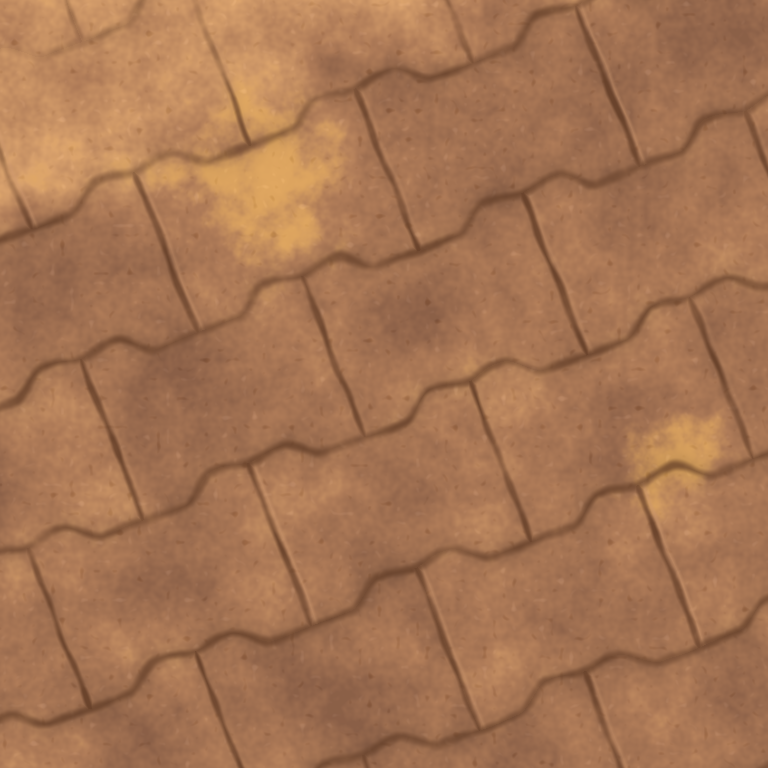
Reproduce this texture procedurally as a WebGL 1 fragment shader.

```glsl
precision highp float;

uniform vec2 u_resolution;

// Lattice: a joint top, the step along a course and the step to the next course
const vec2 ORIGIN = vec2(0.3255, 0.3906);
const vec2 ALONG = vec2(0.2878, 0.1081);
const vec2 ACROSS = vec2(0.0742, -0.1901);
const float STAGGER = 0.5;

// Edge profile, in course heights
const float CREST = -0.065;
const float TROUGH = 0.078;
const float CREST_SAG = 0.035;

// Line widths and irregularity, in canvas units
const float BED_WIDTH = 0.0046;
const float JOINT_WIDTH = 0.0034;
const float BED_BLUR = 0.0046;
const float JOINT_BLUR = 0.0030;
const float WOBBLE = 0.004;

// Centres of the sunlit and the stained area
const vec2 GLOW = vec2(0.34, 0.76);
const vec2 STAIN = vec2(0.86, 0.41);

const vec3 DARK_CLAY = vec3(0.545, 0.375, 0.28);
const vec3 CLAY = vec3(0.69, 0.485, 0.345);
const vec3 PALE_CLAY = vec3(0.86, 0.64, 0.43);
const vec3 GOLD = vec3(0.89, 0.665, 0.37);
const vec3 GROOVE = vec3(0.40, 0.25, 0.16);
const vec3 RIM = vec3(0.84, 0.62, 0.45);

float hash(vec2 c) {
  return fract(sin(dot(c, vec2(127.1, 311.7))) * 43758.5);
}

vec2 gradient(vec2 c) {
  float angle = 6.2832 * hash(c);
  return vec2(cos(angle), sin(angle));
}

float gradientNoise(vec2 p) {
  vec2 i = floor(p), f = fract(p);
  vec2 w = f * f * f * (f * (f * 6.0 - 15.0) + 10.0);
  vec2 e = vec2(0.0, 1.0);
  float low = mix(dot(gradient(i), f), dot(gradient(i + e.yx), f - e.yx), w.x);
  float high = mix(dot(gradient(i + e.xy), f - e.xy), dot(gradient(i + e.yy), f - e.yy), w.x);
  return mix(low, high, w.y);
}

float fbm(vec2 p) {
  float sum = 0.0, amplitude = 0.6;
  for (int i = 0; i < 4; i++) {
    sum += amplitude * gradientNoise(p);
    p = mat2(1.6, 1.2, -1.2, 1.6) * p + 3.7;
    amplitude *= 0.55;
  }
  return sum;
}

// Signed offset to the nearest whole number
float toNearest(float x) {
  return fract(x + 0.5) - 0.5;
}

// Interlocking course edge, one crest per paver
float edgeProfile(float x) {
  float d = abs(toNearest(x));
  float ramp = mix(CREST, TROUGH, smoothstep(0.16, 0.32, d));
  return ramp + CREST_SAG * (1.0 - smoothstep(0.0, 0.13, d));
}

// Lattice coordinates: x along the course, y across courses
vec2 toLattice(vec2 p) {
  vec2 d = p - ORIGIN;
  float det = ALONG.x * ACROSS.y - ALONG.y * ACROSS.x;
  return vec2(d.x * ACROSS.y - d.y * ACROSS.x, ALONG.x * d.y - ALONG.y * d.x) / det;
}

float softLine(float dist, float halfWidth, float blur) {
  return 1.0 - smoothstep(halfWidth - blur, halfWidth + blur, dist);
}

void main() {
  vec2 p = gl_FragCoord.xy / u_resolution;
  float pixel = 1.0 / min(u_resolution.x, u_resolution.y);
  vec2 wobble = vec2(gradientNoise(p * 15.0), gradientNoise(p * 15.0 + 41.0));
  vec2 q = toLattice(p + WOBBLE * wobble);

  // Nearest course edge, then the paver on this side of it
  float bed = floor(q.y + 0.5);
  float bx = q.x - STAGGER * bed;
  float offset = q.y - bed - edgeProfile(bx);
  float slope = (edgeProfile(bx + 0.01) - edgeProfile(bx - 0.01)) / 0.02;
  slope *= length(ACROSS) / length(ALONG);
  float bedDist = abs(offset) * length(ACROSS) / sqrt(1.0 + slope * slope);
  float course = offset > 0.0 ? bed : bed - 1.0;
  float x = q.x - STAGGER * course;
  float jointSide = toNearest(x) * length(ALONG);
  float jointDist = abs(jointSide);
  vec2 paver = vec2(floor(x), course);
  vec2 local = vec2(fract(x) - 0.5, q.y - course - 0.5);

  // Clay tone: brighter upper left, darker worn centres, cloudy variation
  float cloud = fbm(p * 7.0 + 2.0);
  float mottle = fbm(p * 24.0 + 8.0);
  vec2 g = p - GLOW;
  float glow = exp(-70.0 * dot(g, g));
  float light = smoothstep(1.65, 2.45, -q.y + 0.5 * cloud - 0.25 * p.x);
  light = max(light, 0.8 * glow);
  float centre = exp(-dot(local, local) * 10.0) * (1.0 - 0.7 * light);
  float tone = 0.45 + 0.40 * light + 0.55 * cloud + 0.28 * mottle - 0.25 * centre;
  tone += 0.14 * (hash(paver + 17.0) - 0.5) + 0.14 * gradientNoise(p * 110.0);
  vec3 color = mix(DARK_CLAY, CLAY, clamp(tone * 2.0, 0.0, 1.0));
  color = mix(color, PALE_CLAY, clamp(tone * 2.0 - 1.0, 0.0, 1.0));

  // Mottled golden stains and fine grit
  vec2 s = toLattice(p) - toLattice(STAIN);
  float stain = 0.50 * glow + 0.55 * exp(-dot(s * s, vec2(7.0, 9.0))) + 0.16 * light;
  stain += 0.55 * cloud + 0.45 * mottle - 0.10 * centre;
  color = mix(color, GOLD, 0.8 * smoothstep(0.22, 0.68, stain));
  float grit = gradientNoise(p * 80.0 + 3.0);
  color += 0.05 * smoothstep(0.32, 0.65, grit) - 0.07 * smoothstep(0.32, 0.65, -grit);

  // Worn grooves with soft shade and a pale right rim on the joints
  float wear = clamp(0.80 + 0.9 * fbm(p * 11.0 + 5.0) - 0.42 * light, 0.12, 1.0);
  float ragged = 1.0 + 0.7 * gradientNoise(p * 28.0 + 13.0);
  float rim = softLine(abs(jointSide - 0.0075), 0.0018, max(JOINT_BLUR, pixel));
  color = mix(color, RIM, 0.6 * rim * hash(paver + 5.0));
  float shade = max(exp(-bedDist * 80.0), 0.6 * exp(-jointDist * 110.0));
  color *= 1.0 - 0.17 * wear * shade;
  float bedLine = softLine(bedDist, BED_WIDTH * ragged, max(BED_BLUR, pixel));
  float jointLine = softLine(jointDist, JOINT_WIDTH * ragged, max(JOINT_BLUR, pixel));
  color = mix(color, GROOVE, wear * max(0.70 * bedLine, 0.90 * jointLine));

  gl_FragColor = vec4(clamp(color, 0.0, 1.0), 1.0);
}
```
